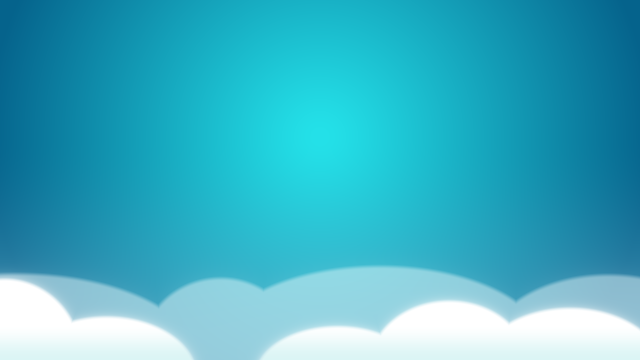
Write a WebGL 1 fragment shader that draws this background.

```glsl
precision highp float;

uniform vec2 u_resolution;

// Approximate distance to a dome: an elliptical cap with straight sides below.
float dome(vec2 p, float x, float top, vec2 radius) {
  vec2 q = p - vec2(x, top - radius.y);
  q.y = max(q.y, 0.001);
  float k = length(q / radius);
  return k * (k - 1.0) / length(q / (radius * radius));
}

float backClouds(vec2 p) {
  float d = dome(p, 0.046, 0.241, vec2(0.498, 0.231));
  d = min(d, dome(p, 0.613, 0.229, vec2(0.222, 0.208)));
  d = min(d, dome(p, 1.055, 0.262, vec2(0.463, 0.231)));
  return min(d, dome(p, 1.690, 0.238, vec2(0.350, 0.231)));
}

float frontClouds(vec2 p) {
  float d = dome(p, 0.012, 0.225, vec2(0.215, 0.225));
  d = min(d, dome(p, 0.296, 0.120, vec2(0.250, 0.167)));
  d = min(d, dome(p, 0.938, 0.093, vec2(0.227, 0.139)));
  d = min(d, dome(p, 1.248, 0.164, vec2(0.222, 0.185)));
  return min(d, dome(p, 1.583, 0.144, vec2(0.266, 0.185)));
}

// Radial sky light with pale haze gathering toward the horizon.
vec3 skyColor(vec2 p) {
  vec3 glow = vec3(0.14, 0.88, 0.91);
  vec3 deepBlue = vec3(0.02, 0.39, 0.55);
  vec3 haze = vec3(0.58, 0.80, 0.90);
  float falloff = length(vec2(length(p - vec2(0.889, 0.620)), 0.06)) - 0.06;
  vec3 sky = mix(glow, deepBlue, clamp(falloff / 0.86, 0.0, 1.0));
  return mix(sky, haze, 0.36 * smoothstep(0.62, 0.0, p.y));
}

void main() {
  // Height spans 0 to 1; width follows the canvas aspect.
  vec2 p = gl_FragCoord.xy / u_resolution.y;
  vec3 color = skyColor(p);

  // Translucent far bank with a faint halo
  float back = backClouds(p);
  float backCover = 0.47 * smoothstep(0.008, -0.010, back);
  float backHalo = 0.06 * exp(-max(back, 0.0) / 0.025);
  color = mix(color, vec3(0.97, 1.0, 1.0), max(backCover, backHalo));

  // Bright near bank, tinted at its base, with a soft rim light
  float front = frontClouds(p);
  vec3 cloud = mix(vec3(0.86, 0.96, 0.96), vec3(1.0), smoothstep(0.0, 0.10, p.y));
  color = mix(color, vec3(1.0), 0.45 * exp(-max(front, 0.0) / 0.010));
  color = mix(color, cloud, smoothstep(0.006, -0.007, front));

  gl_FragColor = vec4(color, 1.0);
}
```
